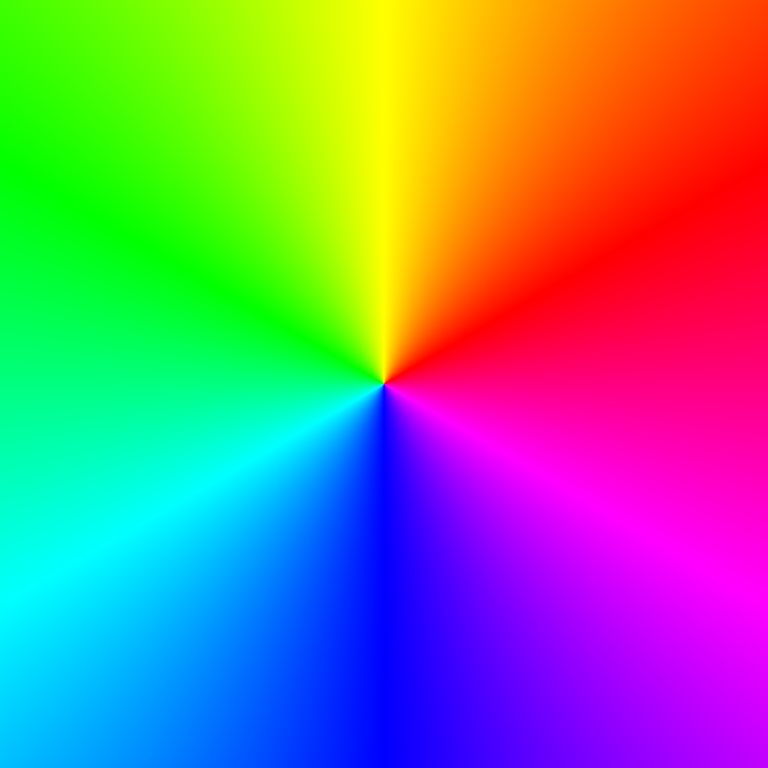
Write a Shadertoy shader that draws this background.

```glsl
// Draws a full-canvas colour wheel: hue sweeps counter-clockwise around the centre.

const float TAU = 6.2831853;
const vec2 WHEEL_CENTER = vec2(0.5);   // in canvas units
const float RED_TURN = 1.0 / 12.0;     // direction of pure red, in turns from the right
const float SATURATION = 1.0;
const float BRIGHTNESS = 1.0;
const int SAMPLES_PER_SIDE = 2;        // smooths the point where all hues meet

// Fully saturated hue (in turns), from three shifted trapezoid waves.
vec3 hueColor(float hue) {
    vec3 phase = fract(hue + vec3(0.0, 2.0, 1.0) / 3.0);
    return clamp(abs(phase * 6.0 - 3.0) - 1.0, 0.0, 1.0);
}

vec3 wheelColor(vec2 position) {
    vec2 offset = position - WHEEL_CENTER;
    // Keep atan defined at the exact centre.
    if (dot(offset, offset) < 1e-12) offset = vec2(1e-6, 0.0);
    float turn = atan(offset.y, offset.x) / TAU;
    return BRIGHTNESS * mix(vec3(1.0), hueColor(turn - RED_TURN), SATURATION);
}

void mainImage(out vec4 fragColor, in vec2 fragCoord) {
    vec3 total = vec3(0.0);
    float side = float(SAMPLES_PER_SIDE);

    // Average a small grid of samples inside each pixel.
    for (int y = 0; y < SAMPLES_PER_SIDE; y++) {
        for (int x = 0; x < SAMPLES_PER_SIDE; x++) {
            vec2 jitter = (vec2(x, y) + 0.5) / side - 0.5;
            vec2 centered = fragCoord + jitter - 0.5 * iResolution.xy;
            total += wheelColor(centered / iResolution.y + 0.5);
        }
    }
    fragColor = vec4(total / (side * side), 1.0);
}
```
